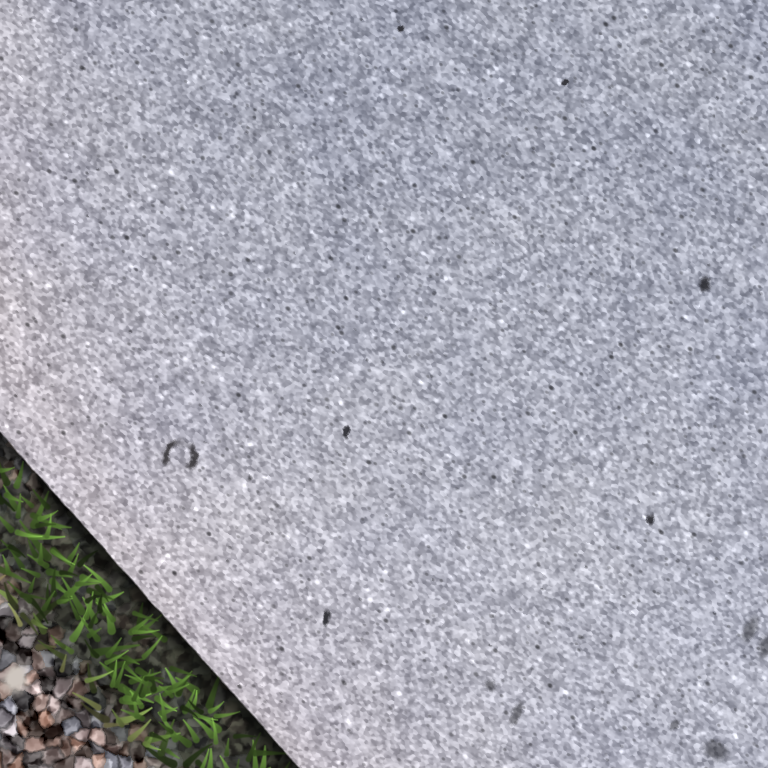
This texture is drawn by a Shadertoy shader. Its source:

```glsl
const vec2 SLAB_NORMAL = vec2(0.7465, 0.6654);
const float SLAB_OFFSET = 0.2911;

vec2 hash2(vec2 p) {
    vec3 q = fract(vec3(p.xyx) * vec3(0.1031, 0.103, 0.0973));
    q += dot(q, q.yzx + 33.33);
    return fract((q.xx + q.yz) * q.zy);
}

// Nearest distance, gap to the second cell, cell value, blended value
vec4 cellular(vec2 p) {
    float near = 9.0, second = 9.0, id = 0.0, total = 0.0, blend = 0.0;
    for (int j = -1; j <= 1; j++)
    for (int i = -1; i <= 1; i++) {
        vec2 c = floor(p) + vec2(i, j);
        float d = length(c + hash2(c + 17.0) - p), value = hash2(c + 71.0).x;
        float weight = exp(-5.0 * d * d);
        total += weight;
        blend += weight * value;
        second = min(second, max(d, near));
        if (d < near) { near = d; id = value; }
    }
    return vec4(near, second - near, id, blend / total);
}

float layeredSines(vec2 p) {
    float sum = 0.0, amp = 0.5;
    for (int i = 0; i < 5; i++) {
        sum += amp * sin(p.x + 1.7 * sin(p.y * 0.8)) * sin(p.y + 1.3 * sin(p.x * 0.7));
        p = mat2(1.5, 1.1, -1.1, 1.5) * p + 2.3;
        amp *= 0.65;
    }
    return sum;
}

float slabDistance(vec2 p) { return dot(p, SLAB_NORMAL) - SLAB_OFFSET; }

float ellipse(vec2 p, vec2 center, vec2 size, float tilt) {
    float c = cos(tilt), s = sin(tilt);
    return 1.0 - smoothstep(0.4, 1.25, length(mat2(c, -s, s, c) * (p - center) / size));
}

// Each mark holds its center and its radii
float blots(vec2 p, vec4 marks[6], float tilt) {
    float cover = 0.0;
    for (int i = 0; i < 6; i++)
        cover = max(cover, ellipse(p, marks[i].xy, marks[i].zw, tilt));
    return cover;
}

// Sparse soft dots, one in some of the cells
float specks(vec2 p, float rarity, float radius) {
    vec4 c = cellular(p);
    return smoothstep(rarity, 1.0, c.z) * (1.0 - smoothstep(0.2 * radius, radius, c.x));
}

vec3 concrete(vec2 p, float edge) {
    float warmth = clamp(exp(-edge * 5.0) + 0.4 * exp(-p.x * 7.0), 0.0, 1.0);
    vec3 cool = mix(vec3(0.695, 0.705, 0.76), vec3(0.635, 0.65, 0.71), smoothstep(0.1, 0.9, p.y));
    vec3 col = mix(cool, vec3(0.765, 0.74, 0.77), warmth);
    col += layeredSines(p * 9.0) * vec3(0.028, 0.025, 0.016);
    // Soft grain, stretched along a diagonal
    vec2 streak = vec2(dot(p, vec2(0.8, -0.6)) * 0.75, dot(p, vec2(0.6, 0.8)));
    col += 0.14 * (cellular(streak * 140.0).w - 0.5) + 0.30 * (cellular(streak * 270.0 + 5.0).w - 0.5);
    // Pale chips and small pits
    col += 0.17 * specks(streak * 72.0 + 8.0, 0.6, 0.32);
    col *= 1.0 - 0.5 * specks(streak * 36.0, 0.75, 0.14);
    col *= 1.0 - 0.3 * specks(streak * 90.0 + 3.0, 0.65, 0.27);
    // Larger holes and soft stains
    vec2 rough = p + 0.003 * vec2(layeredSines(p * 160.0), layeredSines(p * 160.0 + 9.0));
    vec4 holes[6] = vec4[6](
        vec4(0.918, 0.630, 0.008, 0.011), vec4(0.451, 0.437, 0.004, 0.010), vec4(0.847, 0.324, 0.005, 0.008),
        vec4(0.425, 0.195, 0.005, 0.012), vec4(0.736, 0.893, 0.004, 0.005), vec4(0.521, 0.963, 0.005, 0.004));
    vec4 stains[6] = vec4[6](
        vec4(0.977, 0.180, 0.010, 0.020), vec4(0.997, 0.158, 0.011, 0.017), vec4(0.639, 0.107, 0.008, 0.008),
        vec4(0.673, 0.072, 0.007, 0.018), vec4(0.932, 0.022, 0.019, 0.014), vec4(0.878, 0.056, 0.006, 0.008));
    col = mix(col, vec3(0.17, 0.17, 0.19), 0.9 * blots(rough, holes, -0.15));
    col *= 1.0 - 0.38 * blots(rough, stains, -0.4);
    // Broken ring
    vec2 q = rough - vec2(0.234, 0.405);
    float angle = atan(q.y, q.x);
    float band = 1.0 - smoothstep(0.001, 0.0065, abs(length(q) - 0.019));
    float arc = smoothstep(-0.9, 0.6, cos(2.0 * angle + 0.5) + 0.6 * sin(angle));
    return mix(col, vec3(0.20, 0.19, 0.20), 0.85 * band * arc);
}

vec3 ground(vec2 p, float depth) {
    float gravel = max(smoothstep(0.09, 0.18, depth), 0.7 * smoothstep(0.34, 0.40, p.y));
    vec2 warped = p + 0.007 * vec2(layeredSines(p * 45.0), layeredSines(p * 45.0 + 4.0));
    vec4 stone = cellular(warped * 52.0), grit = cellular(warped * 120.0);
    vec3 tint = mix(vec3(0.60, 0.48, 0.43), vec3(0.60, 0.61, 0.66), hash2(vec2(stone.z * 91.0)).x);
    vec3 pebble = tint * (0.2 + 1.2 * mix(stone.z, stone.w, 0.6)) * (0.55 + 0.45 * smoothstep(0.0, 0.4, stone.y));
    vec3 soil = vec3(0.17, 0.18, 0.15) * (0.2 + 1.6 * grit.w);
    vec3 col = mix(soil, pebble, 0.2 + 0.8 * gravel) + 0.5 * (grit.w - 0.5) * gravel;
    return mix(col, vec3(0.80, 0.77, 0.74), ellipse(warped, vec2(0.021, 0.115), vec2(0.016, 0.024), -0.4));
}

// Tapered, bent blades scattered along the slab
vec3 grass(vec3 col, vec2 p, float scale, float seed, float blur) {
    vec2 g = p * scale;
    for (int j = -1; j <= 1; j++)
    for (int i = -1; i <= 1; i++) {
        vec2 c = floor(g) + vec2(i, j), r = hash2(c + seed), s = hash2(c + seed + 31.7);
        vec2 root = (c + r) / scale, q = g - c - r;
        float depth = -slabDistance(root), size = 0.45 + 0.5 * r.x;
        float density = smoothstep(0.01, 0.055, depth) * (1.0 - smoothstep(0.09, 0.18, depth));
        density *= 0.85 + 0.3 * layeredSines(root * 40.0);
        float angle = mix(-0.8, 2.8, s.x);
        vec2 dir = vec2(cos(angle), sin(angle));
        float t = clamp(dot(q, dir) / size, 0.0, 1.0);
        q -= dir * t * size + vec2(-dir.y, dir.x) * 0.3 * (r.y - 0.5) * t * t;
        float width = 0.09 * (1.0 - 0.8 * t), soft = 1.2 * blur * scale;
        float cover = (1.0 - smoothstep(width - soft, width + soft, length(q))) * step(s.y, density);
        vec3 green = mix(vec3(0.10, 0.14, 0.06), vec3(0.60, 0.84, 0.36), r.y * (0.45 + 0.55 * t));
        vec3 straw = vec3(0.70, 0.60, 0.46) * (0.4 + 0.7 * r.y);
        col = mix(col, mix(green, straw, smoothstep(0.11, 0.18, depth)), 0.9 * cover);
    }
    return col;
}

void mainImage(out vec4 fragColor, in vec2 fragCoord) {
    vec2 p = fragCoord / iResolution.y;
    float pixel = 1.0 / iResolution.y;
    float edge = slabDistance(p) + 0.0012 * layeredSines(p * 50.0);
    vec3 verge = ground(p, -edge);
    for (int i = 0; i < 8; i++)
        verge = grass(verge, p, 16.0 + 1.7 * float(i), 13.0 * float(i + 1), pixel);
    verge *= mix(0.4, 1.0, smoothstep(0.0, 0.03, -edge));
    vec3 col = mix(verge, concrete(p, max(edge, 0.0)), smoothstep(-1.3 * pixel, 1.3 * pixel, edge));
    fragColor = vec4(clamp(col, 0.0, 1.0), 1.0);
}
```
